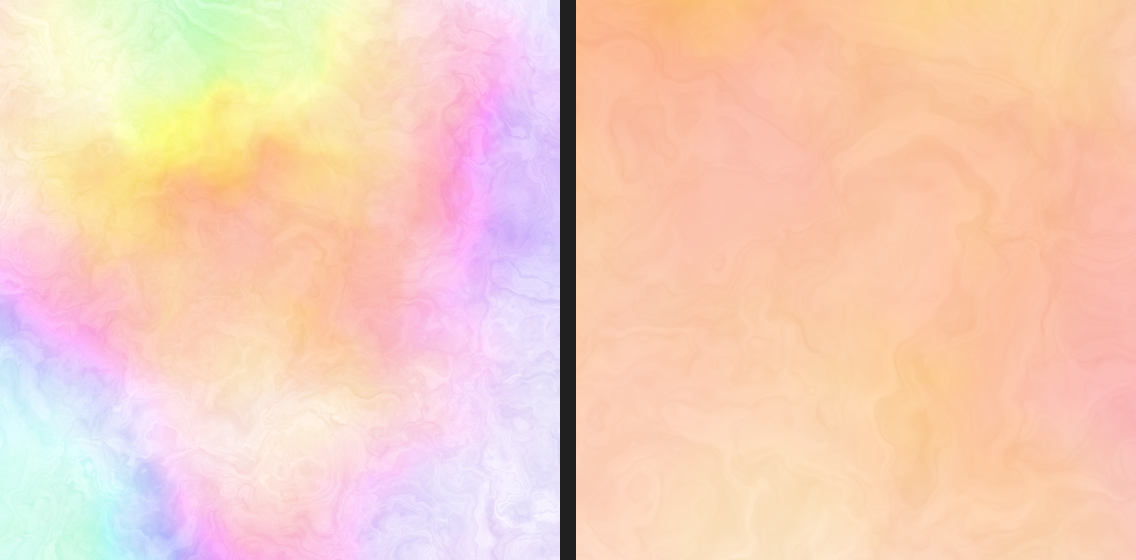
Left: the whole. Right: its middle third, enlarged.
Write a Shadertoy shader that draws this background.

```glsl
// Soft pastel watercolour clouds with faint silky creases.

const float BASE_HUE = 0.077;      // warm peach in the middle
const float TOP_SHIFT = 0.28;      // towards yellow and green
const float RIGHT_SHIFT = 0.36;    // towards pink and violet
const float CORNER_SHIFT = 0.62;   // through violet and blue to mint
const float HUE_VARIATION = 0.17;
const float PALE_TINT = 0.11;
const float CORE_TINT = 0.25;
const float TINT_VARIATION = 1.3;
const float RED_SOFTENING = 0.28;  // keeps reds a pale rose
const float CLOUD_SCALE = 4.5;
const float CLOUD_WARP = 0.22;
const float CREASE_SCALE = 15.0;
const float CREASE_WARP = 6.0;
const float CREASE_DEPTH = 0.095;
const vec2 CORE = vec2(0.50, 0.65);

// Integer hash of a lattice cell, in 0..1
float hash(ivec2 cell) {
    uvec2 q = uvec2(cell) * uvec2(1597334673u, 3812015801u);
    uint n = (q.x ^ q.y) * 1597334673u;
    n = (n ^ (n >> 15)) * 2246822519u;
    n ^= n >> 13;
    return float(n >> 8) / 16777216.0;
}

float valueNoise(vec2 p) {
    ivec2 i = ivec2(floor(p));
    vec2 f = fract(p);
    f = f * f * f * (f * (f * 6.0 - 15.0) + 10.0);
    float low = mix(hash(i), hash(i + ivec2(1, 0)), f.x);
    float high = mix(hash(i + ivec2(0, 1)), hash(i + ivec2(1, 1)), f.x);
    return mix(low, high, f.y);
}

// Layered noise centred on zero
float fbm(vec2 p) {
    const mat2 TURN = mat2(1.6, 1.2, -1.2, 1.6);
    float sum = 0.0, amplitude = 0.5;
    for (int k = 0; k < 5; k++) {
        sum += amplitude * (valueNoise(p) - 0.5);
        p = TURN * p + 17.3;
        amplitude *= 0.48;
    }
    return sum;
}

vec2 fbm2(vec2 p) {
    return vec2(fbm(p + 3.7), fbm(p + 41.2));
}

// Thin curling folds, about 0..1
float creases(vec2 p) {
    vec2 q = p * CREASE_SCALE + CREASE_WARP * fbm2(p * 7.0);
    q += 1.8 * fbm2(q * 0.9 + 9.0);
    float sum = 0.0, amplitude = 0.45;
    for (int k = 0; k < 4; k++) {
        float ridge = 1.0 - abs(2.0 * valueNoise(q) - 1.0);
        sum += amplitude * ridge * ridge;
        q = mat2(1.5, 1.3, -1.3, 1.5) * q + 5.1;
        amplitude *= 0.7;
    }
    return sum;
}

// Distance from the lower left corner, stretched along the edges
float cornerDistance(vec2 p) {
    return length(p * vec2(1.0, 0.82)) + 0.8 * max(p.x, 0.0) * max(p.y, 0.0);
}

float hueField(vec2 p) {
    float across = p.x - 0.38;
    float top = smoothstep(0.62, 1.05, p.y) * exp(-14.0 * across * across);
    float lean = p.x + 0.21 * (1.0 - smoothstep(0.0, 0.35, p.y));
    float right = smoothstep(0.62, 0.99, lean);
    float corner = 1.0 - smoothstep(0.12, 0.66, cornerDistance(p));
    return BASE_HUE + TOP_SHIFT * top - RIGHT_SHIFT * right - CORNER_SHIFT * corner;
}

float tintField(vec2 p) {
    float core = 1.0 - smoothstep(0.12, 0.60, length((p - CORE) * vec2(0.75, 1.2)));
    vec2 fromGlow = p - vec2(0.42, 0.80);
    float glow = exp(-45.0 * dot(fromGlow, fromGlow));
    float across = p.x - 0.52;
    float foot = (1.0 - smoothstep(0.0, 0.3, p.y)) * exp(-12.0 * across * across);
    float corner = 1.0 - smoothstep(0.1, 0.5, cornerDistance(p));
    return PALE_TINT + CORE_TINT * core + 0.12 * glow + 0.13 * foot + 0.08 * corner;
}

vec3 spectrum(float hue) {
    vec3 pure = clamp(abs(mod(hue * 6.0 + vec3(0.0, 4.0, 2.0), 6.0) - 3.0) - 1.0, 0.0, 1.0);
    float redness = 1.0 - smoothstep(0.0, 0.12, abs(fract(hue + 0.5) - 0.5));
    return mix(pure, vec3(1.0), RED_SOFTENING * redness);
}

void mainImage(out vec4 fragColor, in vec2 fragCoord) {
    vec2 uv = fragCoord / iResolution.xy;

    // Drifting cloud shapes
    vec2 p = uv + CLOUD_WARP * fbm2(uv * CLOUD_SCALE);
    float hue = hueField(p) + HUE_VARIATION * fbm(p * CLOUD_SCALE + 23.0);
    float tint = tintField(p) * (1.0 + TINT_VARIATION * fbm(p * CLOUD_SCALE + 67.0));

    // Creases, fainter in the warm middle
    float calm = 1.0 - smoothstep(0.1, 0.5, length(uv - CORE));
    float fold = (creases(uv) - 0.5) * mix(1.0, 0.7, calm);
    tint = clamp(tint + CREASE_DEPTH * fold, 0.03, 0.55);

    vec3 color = mix(vec3(1.0), spectrum(hue), tint);
    color *= 0.985 - 0.4 * CREASE_DEPTH * fold;
    fragColor = vec4(clamp(color, 0.0, 1.0), 1.0);
}
```
